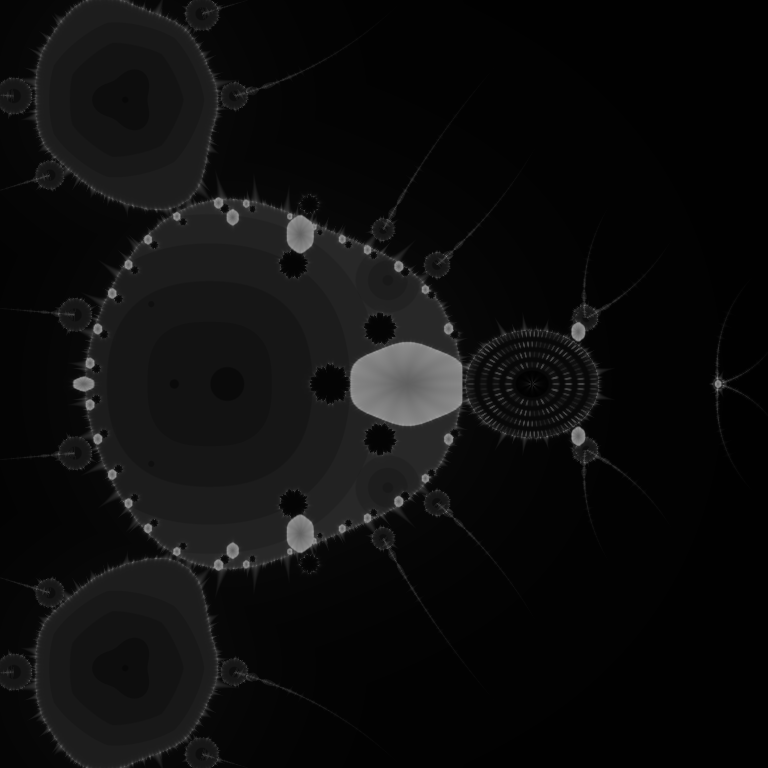
This background is drawn by a WebGL 1 fragment shader. Its source:

```glsl
precision highp float;
// Draws a mirrored gray fractal garden: banded cells, pale stones, ticked rings, antennae.
uniform vec2 u_resolution;

float hash(float n) { return fract(sin(n * 12.99) * 4375.85); }

// Antialiased coverage of a signed distance
float soft(float d) {
  float edge = .9 / u_resolution.y;
  return 1. - smoothstep(-edge, edge, d);
}

float angleOf(vec2 v) { return atan(v.y, v.x); }

// Cellular spikes of several sizes growing from distance zero
float fringe(float d, float t) {
  float glow = 0., freq = 24.;
  for (int i = 0; i < 4; i++) {
    float s = t * freq;
    float reach = (.2 + hash(floor(s) + freq)) * .85 / freq;
    float k = clamp(1. - d / reach, 0., 1.);
    float x = abs(fract(s) - .5);
    glow = max(glow, k * (1. - smoothstep(0., .03 + .2 * k * k, x)));
    freq *= 1.9;
  }
  return glow * step(0., d);
}

// Sparkling line along an edge
float rim(float d, float t) {
  float beads = .5 + .5 * sin(t * 900.) * sin(t * 411.);
  return exp(-abs(d) / .0018) * (.08 + .22 * beads * beads);
}

float bodyRadius(float a) {
  return .238 + .014 * cos(3. * a) + .0065 * cos(2. * a) - .005 * (cos(a) + cos(5. * a));
}

float lobeRadius(float a) {
  return .118 + .036 * exp(8. * cos(a + 1.13) - 8.)
       + .02 * exp(8. * cos(a - 2.) - 8.) + .002 * cos(7. * a);
}

// Stepped tones inside the large cell
float bodyTone(vec2 p) {
  vec2 v = p - vec2(.273, 0.);
  float m = length(v) + .004 * cos(4. * angleOf(v));
  float well = length(p - vec2(.505, .135));
  float tone = .155 - .018 * soft(m - .085) - .021 * soft(m - .138)
             - .024 * soft(m - .187) - .022 * soft(m - .225);
  tone -= .02 * (soft(well - .042) + soft(well - .026) + soft(well - .007));
  float dots = soft(length(p - vec2(.296, 0.)) - .022)
             + soft(length(p - vec2(.227, 0.)) - .006)
             + soft(length(p - vec2(.197, .104)) - .004);
  return tone - .03 * dots;
}

// Stepped tones inside the corner cells
float lobeTone(float m, float a) {
  float w = m + .004 * abs(sin(3.5 * a));
  return .115 - .022 * soft(w - .103) - .018 * soft(w - .076)
       - .025 * soft(m - .036 + .007 * cos(3. * a)) - .02 * soft(m - .004);
}

// Round bulb with a beaded, bent tail from ends.xy to ends.zw
float antenna(vec2 p, vec4 ends, float r, float bend) {
  vec2 span = ends.zw - ends.xy, v = p - ends.xy;
  float len = length(span), u = dot(v, span) / (len * len);
  float fade = clamp(1. - u, 0., 1.) * step(0., u);
  float w = abs((span.x * v.y - span.y * v.x) / len - bend * 4. * u * (1. - u));
  float width = r * .6 * pow(fade, 5.) * abs(sin(26. * sqrt(max(u, 0.))));
  float tail = fade * (.11 * exp(-w / .0014) + .08 * soft(w - width)
             + .1 * fade * fringe(w * 2.5, u * len * 2.5));
  float d = length(v) - r, t = angleOf(v) * r;
  float bulb = .085 * soft(d) - .035 * soft(d + .6 * r);
  return max(tail, bulb) + .6 * rim(d, t) + .14 * fringe(d * 2.5, t * 2.5);
}

// Dark hole with a feathery inner rim
float hole(float tone, vec2 v, float r) {
  float a = angleOf(v);
  float d = length(v) - r * (1. + .08 * sin(9. * a) + .05 * sin(23. * a));
  tone = mix(tone, .016, soft(d));
  return tone + .13 * fringe(-d * .1 / r, a * .1) + .5 * rim(d, a * r);
}

// Pale faceted stone
float stone(float tone, vec2 v, vec2 size) {
  vec2 q = v / size;
  float a = angleOf(q), m = length(q) * (1. + .03 * cos(6. * a));
  float d = (m - 1.) * min(size.x, size.y);
  float shade = .45 + .08 * m - .07 * exp(-6. * m * m) + .015 * m * sin(11. * a + 3. * m);
  return mix(tone, shade, soft(d)) + .5 * rim(d, a * size.x);
}

// Dark disc with concentric rings of radial ticks
float tickDisc(float tone, vec2 v, vec2 size) {
  float a = angleOf(v), m = length(v / size), d = (m - 1.) * size.y;
  float ink = .03 - .025 * soft((m - .25) * size.y) + .12 * exp(-m * 18.) * (1. + sin(9. * a));
  for (int i = 0; i < 4; i++) {
    float k = float(i);
    float band = 1. - smoothstep(.02, .075, abs(m - .36 - .19 * k));
    float tick = smoothstep(.5, .95, .5 + .5 * cos(a * (24. + 18. * k)));
    ink += band * (.03 + .22 * tick * (.6 + .4 * sin(a * 7. + k)));
  }
  return mix(tone, ink, soft(d)) + rim(d, a * .08) + .16 * fringe(d * 1.6, a * .11);
}

void main() {
  vec2 p = gl_FragCoord.xy / u_resolution;
  p.y = abs(p.y - .5);

  // Halo and spikes around the large cells
  vec2 center = vec2(.352, 0.), bv = p - center, lv = p - vec2(.163, .37);
  float ba = angleOf(bv), la = angleOf(lv);
  float bd = length(bv) - bodyRadius(ba), ld = length(lv) - lobeRadius(la);
  float tone = .004 + .026 * exp(-max(min(bd, ld), 0.) / .13);
  tone += .15 * max(fringe(bd, ba * .24), fringe(ld, la * .12));

  // Antennae
  tone = max(tone, antenna(p, vec4(.305, .375, .53, .505), .017, -.018));
  tone = max(tone, antenna(p, vec4(.499, .201, .655, .425), .014, .008));
  tone = max(tone, antenna(p, vec4(.569, .155, .705, .322), .016, -.01));
  tone = max(tone, antenna(p, vec4(.762, .086, .798, .24), .016, .014));
  tone = max(tone, antenna(p, vec4(.764, .086, .88, .197), .014, -.012));
  tone = max(tone, antenna(p, vec4(.098, .09, -.04, .102), .021, 0.));
  tone = max(tone, antenna(p, vec4(.065, .272, -.04, .24), .018, 0.));
  tone = max(tone, antenna(p, vec4(.263, .482, .34, .505), .021, 0.));
  tone = max(tone, antenna(p, vec4(.018, .375, -.06, .38), .023, 0.));
  tone = max(tone, antenna(p, vec4(.935, 0., .985, .145), .007, .018));
  tone = max(tone, antenna(p, vec4(.935, 0., 1.01, .055), .007, -.009));

  // Cell interiors
  tone = mix(tone, lobeTone(length(lv), la), soft(ld)) + rim(ld, la * .12);
  tone = mix(tone, bodyTone(p), soft(bd)) + rim(bd, ba * .24);

  // Small holes and stones along the large edge
  for (int i = 0; i < 15; i++) {
    float k = float(i), a = .3 + .19 * k + .08 * hash(k), r = .003 + .003 * hash(k + 40.);
    vec2 v = bv - (bodyRadius(a) - .004) * vec2(cos(a), sin(a));
    tone = hole(tone, v + vec2(-.008, .007), r);
    tone = stone(tone, v, vec2(r, r * 1.2));
  }

  // Main holes, ticked disc and stones
  tone = hole(tone, p - vec2(.43, 0.), .025);
  tone = hole(tone, p - vec2(.495, .072), .02);
  tone = hole(tone, p - vec2(.382, .156), .018);
  tone = hole(tone, p - vec2(.403, .234), .012);
  tone = tickDisc(tone, p - vec2(.693, 0.), vec2(.086, .07));
  float egg = stone(tone, p - vec2(.531, 0.), vec2(.077, .053));
  tone = mix(tone, egg, soft(p.x - .602));
  tone = stone(tone, p - vec2(.391, .195), vec2(.018, .024));
  tone = stone(tone, p - vec2(.303, .217), vec2(.008, .01));
  tone = stone(tone, p - vec2(.109, 0.), vec2(.014, .009));
  tone = stone(tone, p - vec2(.753, .068), vec2(.009, .012));
  tone = stone(tone, p - vec2(.935, 0.), vec2(.004, .005));
  gl_FragColor = vec4(vec3(tone), 1.);
}
```
